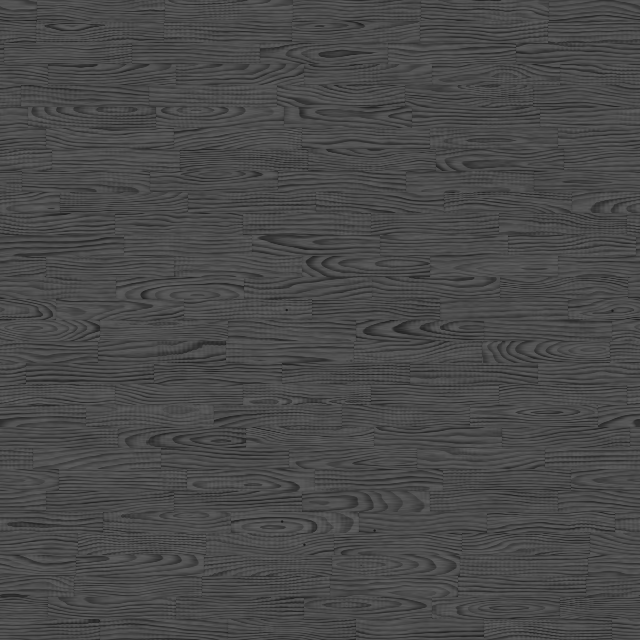
This texture is drawn by a Shadertoy shader. Its source:

```glsl
const float ROWS = 30.0;           // boards down
const float COLUMNS = 5.0;         // boards across
const vec3 LIGHT_WOOD = vec3(0.327);
const vec3 DARK_WOOD = vec3(0.168);
const vec3 PORE_COLOR = vec3(0.1);
const vec2 RING_DENSITY = vec2(4.5, 8.0);   // rings per board height, min and max
const vec2 RING_TAPER = vec2(0.04, 0.20);   // flattening of the ring ellipses
const float WARP = 0.5;
const float RIPPLE = 0.006;
const float FIBRE = 0.085;
const float BOARD_TONE = 0.016;
const float SAW_MARKS = 0.012;
const float SEAM_WIDTH = 0.04;
const float SEAM_DEPTH = 0.02;
const float PORE_CHANCE = 0.03;

float hash(vec2 p) {
    vec3 q = fract(p.xyx * 0.1031);
    q += dot(q, q.yzx + 33.33);
    return fract((q.x + q.y) * q.z);
}

float noise(vec2 p) {
    vec2 cell = floor(p), f = fract(p);
    f = f * f * (3.0 - 2.0 * f);
    return mix(mix(hash(cell), hash(cell + vec2(1, 0)), f.x),
               mix(hash(cell + vec2(0, 1)), hash(cell + vec2(1, 1)), f.x), f.y);
}

// Offset that gives each board its own piece of the noise
vec2 boardOffset(vec2 id) {
    return 200.0 * vec2(hash(id + 11.3), hash(id + 23.7));
}

// Saw marks: patches of close waves across the grain
float sawMarks(vec2 p, vec2 q) {
    float mask = smoothstep(0.5, 0.85, noise(q * vec2(0.5, 0.8) + 53.0));
    return mask * sin(p.x * 29.0 + 5.0 * noise(q * 2.0));
}

// Growth ring phase: a long ellipse around a random heart, bent by noise
float ringPhase(vec2 p, vec2 id) {
    vec2 q = p + boardOffset(id);
    vec2 heart = vec2(ROWS / COLUMNS * hash(id + 3.1), mix(-1.3, 2.3, hash(id + 5.7)));
    float taper = mix(RING_TAPER.x, RING_TAPER.y, hash(id + 7.9));
    float wildness = mix(0.5, 1.2, hash(id + 9.1));
    float bend = noise(q * vec2(0.4, 1.1)) - 0.5;
    bend += 0.22 * (noise(q * vec2(0.9, 2.6) + 17.0) - 0.5);
    bend += 0.07 * (noise(q * vec2(2.2, 5.0) + 31.0) - 0.5);
    float radius = length(vec2((p.x - heart.x) * taper, p.y - heart.y));
    float density = mix(RING_DENSITY.x, RING_DENSITY.y, hash(id + 13.3));
    return density * (radius + WARP * wildness * bend + RIPPLE * sawMarks(p, q));
}

// Late wood: slow darkening across each ring, then a sharp edge
float ringDarkness(vec2 p, vec2 id, float pixel) {
    float phase = ringPhase(p, id);
    vec2 slope = vec2(ringPhase(p + vec2(pixel, 0), id), ringPhase(p + vec2(0, pixel), id)) - phase;
    float width = length(slope);
    float t = fract(phase);
    float edge = clamp(width, 0.1, 0.4);
    float line = smoothstep(0.25, 1.0 - edge, t) * (1.0 - smoothstep(1.0 - edge, 1.0, t));
    float strength = mix(0.4, 1.0, hash(vec2(floor(phase), hash(id) * 90.0)));
    float patches = noise((p + boardOffset(id)) * vec2(0.6, 2.6) + 71.0);
    line = mix(line * strength, 0.26, smoothstep(0.55, 1.1, width));
    return line * mix(0.6, 1.2, patches);
}

void mainImage(out vec4 fragColor, in vec2 fragCoord) {
    vec2 uv = fragCoord / iResolution.xy;
    float pixel = ROWS / iResolution.y;

    // Board layout: each row slides by a random amount
    float row = floor(uv.y * ROWS);
    float along = uv.x * COLUMNS + hash(vec2(row, 4.3));
    vec2 id = vec2(mod(floor(along), COLUMNS), row);
    vec2 size = vec2(ROWS / COLUMNS, 1.0);
    vec2 p = vec2(fract(along), fract(uv.y * ROWS)) * size;
    vec2 q = p + boardOffset(id);

    // Rings, fine fibres and saw marks
    vec3 color = mix(LIGHT_WOOD, DARK_WOOD, ringDarkness(p, id, pixel));
    float fibre = 0.5 * noise(q * vec2(1.2, 13.0)) + 0.5 * noise(q * vec2(4.0, 22.0) + 9.0) - 0.5;
    float shade = noise(q * vec2(0.5, 1.4) + 91.0) - 0.5;
    color += FIBRE * fibre + 0.015 * shade;
    color += BOARD_TONE * (hash(id + 41.9) - 0.5);
    color -= SAW_MARKS * sawMarks(p, q);

    // Seams between boards
    vec2 border = min(p, size - p);
    float seam = 1.0 - smoothstep(0.0, SEAM_WIDTH + pixel, min(border.x, border.y));
    color -= SEAM_DEPTH * seam;

    // Rare open pore
    vec2 pore = size * mix(vec2(0.1), vec2(0.9), vec2(hash(id + 61.1), hash(id + 67.3)));
    float poreMask = 1.0 - smoothstep(0.02, 0.04 + pixel, length(p - pore));
    color = mix(color, PORE_COLOR, poreMask * step(hash(id + 83.7), PORE_CHANCE));

    fragColor = vec4(color, 1.0);
}
```
